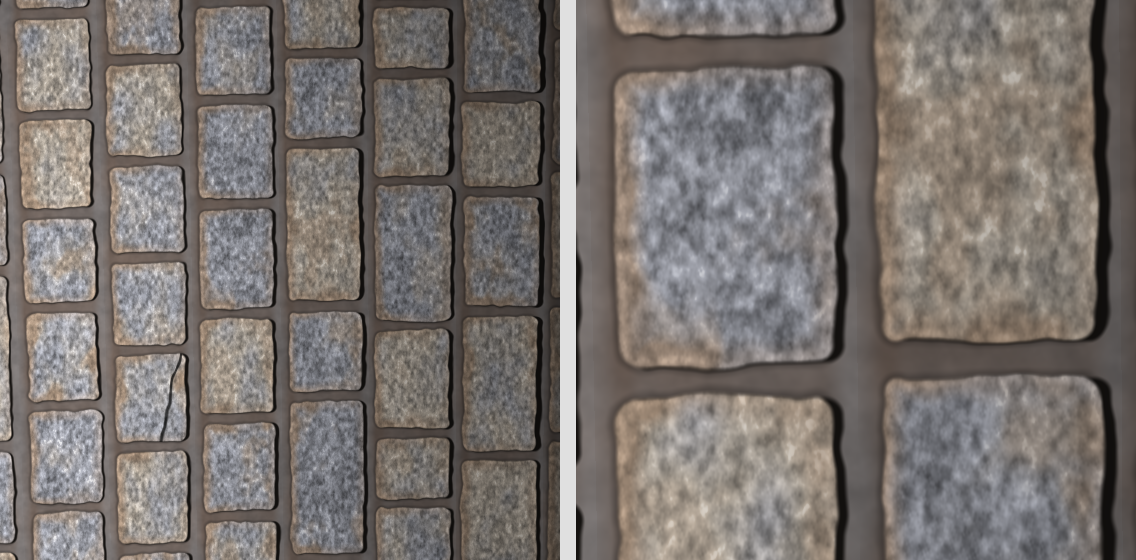
Left: the whole. Right: its middle third, enlarged.
Write a Shadertoy shader that draws this texture.

```glsl
// Old granite setts in seven fanning columns, lit from the left.
// Each column stacks rounded boxes between joints that swing about an even
// spacing; layered value noise gives worn edges, fine grain, dirt and mortar.

const float COLUMN_PITCH = 0.161;
const float COLUMN_START = 0.0105;
const float FAN = 0.036;             // columns lean together downwards
const float HALF_JOINT = 0.0092;
const float CORNER = 0.012;
const float EDGE_SOFT = 0.0017;
const float QUARTER_TURN = 1.5708;
// Per column: stone spacing, first joint from the top, swing of the joints.
const float ROW_PITCH[8] = float[8](0.248, 0.175, 0.173, 0.186, 0.226, 0.192, 0.2135, 0.24);
const float ROW_PHASE[8] = float[8](0.27, 0.028, 0.11, -0.003, 0.062, -0.028, 0.151, 0.06);
const float ROW_SWING[8] = float[8](0.047, -0.005, -0.006, 0.007, 0.046, 0.047, 0.031, 0.0);

const vec3 GRANITE_COOL = vec3(0.560, 0.568, 0.600);
const vec3 GRANITE_WARM = vec3(0.575, 0.545, 0.505);
const vec3 DIRT = vec3(0.480, 0.405, 0.340);
const vec3 MORTAR_GREY = vec3(0.430, 0.412, 0.408);
const vec3 MORTAR_BROWN = vec3(0.360, 0.312, 0.285);
const vec3 SHADOW = vec3(0.060, 0.052, 0.045);
const vec3 FLECK = vec3(0.84, 0.84, 0.83);

float hash(vec2 p) {
    vec3 q = fract(vec3(p.xyx) * 0.1031);
    q += dot(q, q.yzx + 33.33);
    return fract((q.x + q.y) * q.z);
}

float noise(vec2 p) {
    vec2 i = floor(p), f = fract(p);
    f = f * f * (3.0 - 2.0 * f);
    return mix(mix(hash(i), hash(i + vec2(1, 0)), f.x),
               mix(hash(i + vec2(0, 1)), hash(i + vec2(1, 1)), f.x), f.y);
}

float fbm(vec2 p) {
    float sum = 0.0, amp = 0.5;
    for (int i = 0; i < 3; i++) {
        sum += amp * noise(p);
        p = mat2(1.6, 1.2, -1.2, 1.6) * p + 7.3;
        amp *= 0.5;
    }
    return sum / 0.875;
}

float roundBox(vec2 p, vec2 halfSize, float r) {
    vec2 q = abs(p) - halfSize + r;
    return length(max(q, 0.0)) + min(max(q.x, q.y), 0.0) - r;
}

// Height of joint k; every fourth column alternates short and tall stones.
float joint(int col, float k) {
    float rate = col % 4 == 0 ? 2.0 * QUARTER_TURN : QUARTER_TURN;
    return ROW_PHASE[col] + ROW_PITCH[col] * k + ROW_SWING[col] * cos(rate * k + 0.5 * QUARTER_TURN);
}

void mainImage(out vec4 fragColor, in vec2 fragCoord) {
    vec2 uv = fragCoord / iResolution.xy;
    vec2 p = vec2(uv.x, 1.0 - uv.y);
    float soft = max(EDGE_SOFT, 0.7 / iResolution.y);

    // Column and stone cell
    float x = p.x - FAN * p.y * (1.0 - 1.25 * p.x) - COLUMN_START;
    float column = floor(x / COLUMN_PITCH) + 1.0;
    int col = int(clamp(column, 0.0, 7.0));
    float localX = x - (column - 0.5) * COLUMN_PITCH;
    float y = p.y + 0.04 * localX * (1.0 - p.x);
    float k = floor((y - ROW_PHASE[col]) / ROW_PITCH[col]);
    if (y < joint(col, k)) k -= 1.0;
    else if (y > joint(col, k + 1.0)) k += 1.0;
    float upper = joint(col, k), lower = joint(col, k + 1.0);
    vec2 id = vec2(column + 5.0, k + 9.0);
    float tone = hash(id), wear = hash(id + 31.7);

    // Worn stone outline and its thin shadow thrown to the right
    vec2 local = vec2(localX + 0.004 * (tone - 0.5), y - 0.5 * (upper + lower));
    float halfWidth = mix(0.066, 0.0705, p.x);
    vec2 halfSize = vec2(halfWidth - 0.003 * wear, 0.5 * (lower - upper) - HALF_JOINT);
    float rough = 0.005 * (noise(p * 22.0) - 0.5) + 0.0035 * (noise(p * 75.0) - 0.5);
    float d = roundBox(local, halfSize, CORNER) + rough;
    float reach = mix(0.0035, 0.0085, p.x) * (0.75 + 0.5 * wear);
    float shadowDist = roundBox(local - vec2(reach, 0.0008), halfSize, CORNER) + rough;
    float stone = 1.0 - smoothstep(-soft, soft, d);
    float shade = 1.0 - smoothstep(-0.002, 0.002, shadowDist);

    // Mortar, browner in the cross joints and beside left edges
    float blotch = fbm(p * 13.0);
    float crossJoint = 1.0 - smoothstep(halfWidth - 0.01, halfWidth + 0.008, abs(localX));
    float leftDirt = 1.0 - smoothstep(0.0, 0.02, abs(localX + halfWidth));
    float brown = clamp(0.6 * crossJoint + 0.5 * leftDirt + blotch - 0.45, 0.0, 1.0);
    vec3 color = mix(MORTAR_GREY, MORTAR_BROWN, brown);
    color *= 0.76 + 0.2 * fbm(p * 70.0) + 0.24 * blotch;
    color *= 0.76 + 0.24 * smoothstep(0.0, 0.006, d);
    color = mix(color, SHADOW, 0.96 * shade);

    // Granite: fine streaky grain, stained areas and a dirty rim
    vec2 grainPos = p * vec2(1.2, 0.8) + id * 3.1;
    float grain = fbm(grainPos * 145.0);
    float mottle = fbm(grainPos * 21.0);
    vec3 granite = mix(GRANITE_COOL, GRANITE_WARM, smoothstep(0.3, 0.7, 0.55 * mottle + 0.45 * tone));
    granite *= 0.97 + 0.16 * (tone - 0.5) + 0.85 * (grain - 0.5) + 0.28 * (mottle - 0.5);
    float fleck = smoothstep(0.68, 0.84, grain) * smoothstep(0.4, 0.65, mottle);
    granite = mix(granite, FLECK, 0.5 * fleck);
    float rim = smoothstep(-0.022, -0.002, d + 0.016 * (mottle - 0.5));
    float leftSide = 1.0 - smoothstep(-halfWidth, 0.02, local.x);
    float stain = rim * (0.35 + 0.5 * leftSide) + 0.5 * smoothstep(0.56, 0.74, mottle) * wear;
    granite = mix(granite, DIRT * (0.75 + 0.6 * grain), clamp(stain, 0.0, 0.8));
    granite *= 1.0 + 0.1 * smoothstep(-0.008, -0.003, d) - 0.25 * smoothstep(-0.003, 0.001, d);

    // A rare stone carries a slanted crack or a pale chip
    float crack = abs(local.x - 0.035 + 0.3 * local.y + 0.03 * (mottle - 0.5));
    granite *= 1.0 - 0.7 * step(0.96, wear) * (1.0 - smoothstep(0.001, 0.005, crack));
    float chip = length((local - vec2(0.025, halfSize.y - 0.016)) * vec2(0.7, 1.5)) + 0.025 * (grain - 0.5);
    granite = mix(granite, FLECK, 0.8 * step(0.9, tone) * (1.0 - smoothstep(0.006, 0.011, chip)));
    color = mix(color, granite, stone);

    // Light falls off to the right and into the upper corners
    float light = mix(1.21, 0.74, smoothstep(0.1, 0.95, p.x));
    light *= 0.88 + 0.12 * smoothstep(0.0, 0.45, p.y);
    light *= 1.0 - 0.3 * smoothstep(0.96, 1.0, p.x);
    fragColor = vec4(clamp(color * light, 0.0, 1.0), 1.0);
}
```
